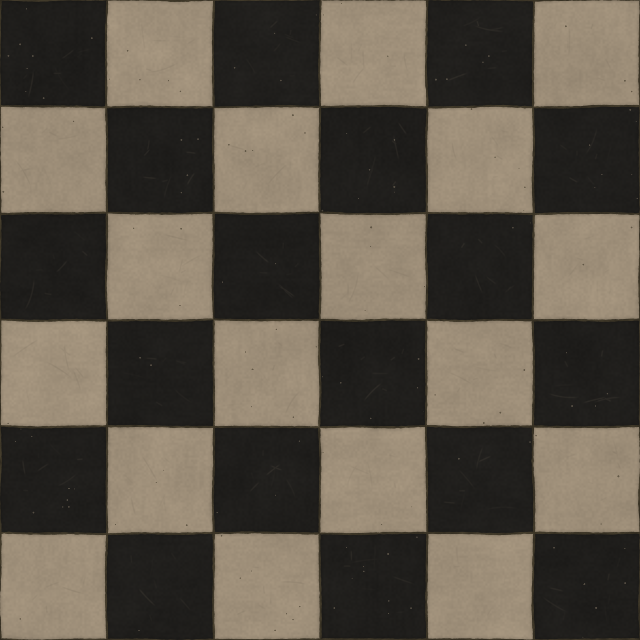
A Shadertoy shader for this pattern:

```glsl
// Worn two-tone checkerboard of painted tiles with thin, ragged olive joints.
// Tiles come from a warped grid; mottling, grain, specks and scratches come
// from an integer hash whose lattices wrap at the canvas edge, so it tiles.

#define TILES 6.0
#define DARK vec3(0.122, 0.117, 0.108)
#define LIGHT vec3(0.620, 0.560, 0.475)
#define JOINT vec3(0.235, 0.208, 0.150)
#define JOINT_HALF 0.0095
#define WOBBLE 0.016
#define RAGGED 0.010
#define MOTTLE 0.10
#define GRAIN 0.05
#define SCRATCHES 7
#define SPECK_GRID 108.0
#define SPECK_CHANCE 0.012

// Four random values in 0..1 from a lattice cell and a seed (PCG style).
vec4 hash4(vec2 cell, float seed) {
    uvec4 v = uvec4(uint(cell.x), uint(cell.y), uint(seed), 17u);
    v = v * 1664525u + 1013904223u;
    v += v.yzxy * v.wxyz;
    v ^= v >> 16u;
    v += v.yzxy * v.wxyz;
    return vec4(v >> 8u) / 16777216.0;
}

// Value noise over the canvas, wrapping after a whole number of cells.
float noise(vec2 uv, vec2 period, float seed) {
    vec2 p = uv * period, i = floor(p), f = p - i;
    f = f * f * (3.0 - 2.0 * f);
    vec2 a = mod(i, period), b = mod(i + 1.0, period);
    float low = mix(hash4(a, seed).x, hash4(vec2(b.x, a.y), seed).x, f.x);
    float high = mix(hash4(vec2(a.x, b.y), seed).x, hash4(b, seed).x, f.x);
    return mix(low, high, f.y);
}

float fbm(vec2 uv, vec2 period, float seed) {
    float sum = 0.0, gain = 0.5;
    for (int o = 0; o < 4; o++) {
        sum += gain * noise(uv, period, seed + float(o));
        period *= 2.0;
        gain *= 0.5;
    }
    return sum / 0.9375;
}

// Faint, slightly bowed hairlines kept inside their own tile.
float scratches(vec2 local, vec2 tile, float px) {
    float mark = 0.0;
    for (int k = 0; k < SCRATCHES; k++) {
        vec4 r = hash4(tile, 40.0 + float(k));
        vec4 s = hash4(tile, 60.0 + float(k));
        float angle = 6.2832 * r.z;
        float halfLen = mix(0.03, 0.17, r.w * r.w);
        vec2 axis = vec2(cos(angle), sin(angle));
        vec2 d = local - mix(vec2(0.2), vec2(0.8), r.xy);
        float along = dot(d, axis);
        float across = dot(d, vec2(-axis.y, axis.x)) + (s.x - 0.5) * 2.0 * along * along;
        float line = 1.0 - smoothstep(0.0, 0.004 + px, abs(across));
        float ends = 1.0 - smoothstep(0.5 * halfLen, halfLen, abs(along));
        mark = max(mark, line * ends * mix(0.2, 1.0, s.y));
    }
    return mark;
}

// Sparse small chips, one candidate per fine lattice cell.
float specks(vec2 uv, float px) {
    vec2 p = uv * SPECK_GRID, cell = mod(floor(p), SPECK_GRID);
    vec4 r = hash4(cell, 80.0);
    float cluster = smoothstep(0.35, 0.75, noise(uv, vec2(15.0), 81.0));
    float present = step(r.x, SPECK_CHANCE * (0.3 + 2.0 * cluster));
    float soft = px * SPECK_GRID / TILES;
    float d = length(fract(p) - mix(vec2(0.35), vec2(0.65), r.yz));
    float radius = mix(0.06, 0.17, r.w);
    return present * (1.0 - smoothstep(radius - 0.5 * soft, radius + 0.5 * soft, d));
}

void mainImage(out vec4 fragColor, in vec2 fragCoord) {
    vec2 uv = fragCoord / iResolution.xy;
    float px = TILES / min(iResolution.x, iResolution.y);

    // Hand-cut grid: slow drift of the edges
    vec2 drift = vec2(noise(uv, vec2(18.0), 1.0), noise(uv, vec2(18.0), 2.0)) - 0.5;
    vec2 grid = uv * TILES + WOBBLE * drift;
    vec2 tile = mod(floor(grid), TILES), local = fract(grid);
    float isDark = mod(tile.x + tile.y, 2.0);

    // Tile paint: tone per tile, cloudy mottling, brushed streaks, grain
    vec4 tone = hash4(tile, 5.0);
    float cloud = fbm(uv, vec2(24.0), 10.0) - 0.5;
    float streak = mix(noise(uv, vec2(24.0, 192.0), 20.0),
                       noise(uv, vec2(192.0, 24.0), 21.0), step(0.5, tone.y)) - 0.5;
    float grain = noise(uv, vec2(300.0), 22.0) - 0.5;
    float shade = 0.03 * (tone.x - 0.5) + MOTTLE * cloud + 0.025 * streak + GRAIN * grain;
    vec3 color = mix(LIGHT, DARK, isDark) * (1.0 + shade * mix(1.0, 2.2, isDark));

    // Wear: pale marks on dark tiles, dark marks on light ones
    float hairline = scratches(local, tile, px);
    float chip = specks(uv, px);
    color = mix(color, mix(LIGHT * 0.72, LIGHT * 0.6, isDark), 0.20 * hairline);
    color = mix(color, mix(JOINT, LIGHT * 0.75, isDark), 0.6 * chip);

    // Joint: grimy fringe, then a ragged line
    vec2 toEdge = min(local, 1.0 - local);
    float edge = min(toEdge.x, toEdge.y);
    float rag = RAGGED * (fbm(uv, vec2(150.0), 30.0) - 0.5);
    color *= 1.0 - 0.12 * (1.0 - smoothstep(0.0, 0.045, edge + 2.0 * rag));
    float joint = 1.0 - smoothstep(-0.6 * px, 0.6 * px, edge + rag - JOINT_HALF);
    vec3 dirt = JOINT * (0.75 + 0.5 * fbm(uv, vec2(90.0), 35.0));
    color = mix(color, dirt, joint);

    fragColor = vec4(color, 1.0);
}
```
